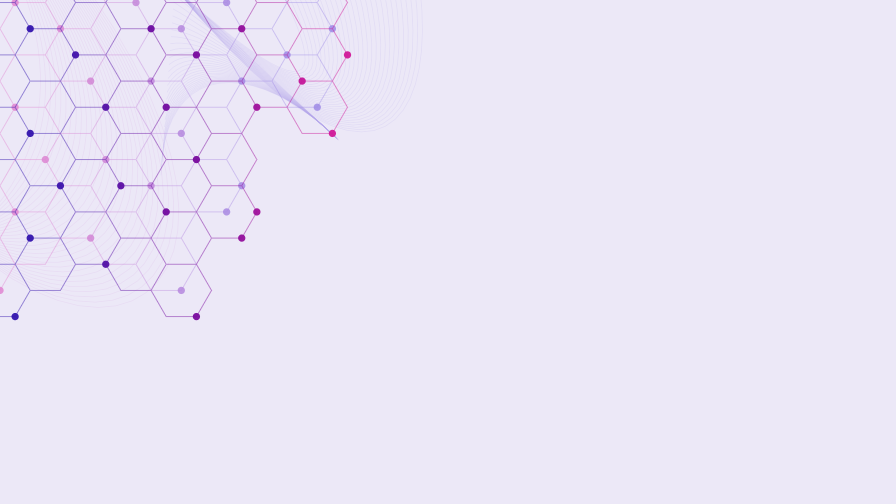
Reproduce this background procedurally as a Shadertoy shader.

```glsl
const float CANVAS_HEIGHT = 432.0;   // design units along the canvas height
const float EDGE = 25.9;             // hexagon side
const float ROW = 22.43;             // hexagon inner radius, one lattice row
const int COLUMNS = 8;
const int DOT_RUNS = 16;
const int STRANDS = 28;
const int SEGMENTS = 20;

const vec3 PAPER = vec3(0.925, 0.910, 0.969);
const vec3 PINK = vec3(0.78, 0.48, 0.82);
const vec3 LAVENDER = vec3(0.56, 0.48, 0.88);
const vec3 INDIGO = vec3(0.20, 0.08, 0.68);
const vec3 VIOLET = vec3(0.47, 0.04, 0.62);
const vec3 MAGENTA = vec3(0.82, 0.10, 0.60);
const vec3 ORCHID = vec3(0.88, 0.52, 0.82);
const vec3 PERIWINKLE = vec3(0.62, 0.54, 0.90);

// Last hexagon row of each column
const int LAST_ROW[COLUMNS] = int[](11, 10, 9, 10, 11, 8, 3, 4);

// Vertical runs of dots: first row, row step and count per vertex column
const int RUN_FIRST[DOT_RUNS] = int[](12, 1, 7, 2, 4, 7, 1, 4, 2, 0, 1, 4, 0, 3, 5, 2);
const int RUN_STEP[DOT_RUNS] = int[](1, 4, 1, 1, 6, 1, 1, 4, 5, 1, 8, 4, 1, 1, 1, 1);
const int RUN_COUNT[DOT_RUNS] = int[](1, 3, 1, 1, 2, 1, 1, 2, 3, 0, 2, 2, 0, 1, 1, 1);

float coverage(float d, float px) {
    return clamp(0.5 - d / px, 0.0, 1.0);
}

float segmentDistance(vec2 p, vec2 a, vec2 b) {
    vec2 pa = p - a, ba = b - a;
    return length(pa - ba * clamp(dot(pa, ba) / dot(ba, ba), 0.0, 1.0));
}

vec2 bezier(mat4x2 controls, float t) {
    float s = 1.0 - t;
    return controls * vec4(s * s * s, 3.0 * s * s * t, 3.0 * s * t * t, t * t * t);
}

// Fine strands interpolated between two boundary curves
float strandSheet(vec2 p, float px, mat4x2 first, mat4x2 last) {
    float ink = 0.0;
    for (int i = 0; i < STRANDS; i++) {
        float blend = float(i) / float(STRANDS - 1);
        mat4x2 controls = first * (1.0 - blend) + last * blend;
        vec2 previous = controls[0];
        float d = 1e4;
        for (int j = 1; j <= SEGMENTS; j++) {
            vec2 next = bezier(controls, float(j) / float(SEGMENTS));
            d = min(d, segmentDistance(p, previous, next));
            previous = next;
        }
        ink += coverage(d - 0.3, px);
    }
    return 1.0 - exp(-0.2 * ink);
}

// Distance to the outlines of the hexagon columns
float honeycombDistance(vec2 p) {
    float d = 1e4;
    for (int c = 0; c < COLUMNS; c++) {
        float parity = float(1 - c % 2);
        float row = parity + 2.0 * round((p.y / ROW - parity) * 0.5);
        row = min(row, float(LAST_ROW[c]));
        vec2 q = abs(p - vec2(1.5 * EDGE * float(c), row * ROW));
        d = min(d, abs(max(q.y, dot(q, vec2(0.866, 0.5))) - ROW));
    }
    return d;
}

// Distance to the nearest dot centre, snapped to the lattice parity
float dotDistance(vec2 p) {
    float d = 1e4;
    for (int i = 0; i < DOT_RUNS; i++) {
        int column = i * 3 / 2 + 1;
        for (int k = 0; k < RUN_COUNT[i]; k++) {
            int row = RUN_FIRST[i] + RUN_STEP[i] * k;
            row -= (row + column + 1) % 2;
            d = min(d, length(p - vec2(float(column) * EDGE * 0.5, float(row) * ROW)));
        }
    }
    return d;
}

vec3 drawNetwork(vec3 base, vec2 p, float px, vec3 tint, float lineAlpha, float dotAlpha) {
    float line = coverage(honeycombDistance(p) - 0.4, px);
    float spot = coverage(dotDistance(p) - 3.1, px);
    base = mix(base, tint, line * lineAlpha);
    return mix(base, tint, spot * dotAlpha);
}

void mainImage(out vec4 fragColor, in vec2 fragCoord) {
    float px = CANVAS_HEIGHT / iResolution.y;
    vec2 p = vec2(fragCoord.x, iResolution.y - fragCoord.y) * px;
    vec3 color = PAPER;

    // Everything sits in the upper left corner
    if (p.x < 370.0 && p.y < 280.0) {
        // Ribbon: pink fold, bridge and lavender lobe
        float fold = strandSheet(p, px,
            mat4x2(-10, 185, 40, 130, 45, 60, 20, -8),
            mat4x2(-10, 225, 130, 330, 230, 210, 75, -10));
        float bridge = strandSheet(p, px,
            mat4x2(150, -10, 190, 25, 235, 70, 285, 115),
            mat4x2(138, 150, 140, 50, 220, 50, 290, 120));
        float lobe = strandSheet(p, px,
            mat4x2(150, -10, 250, 80, 290, 90, 240, -10),
            mat4x2(150, -10, 310, 185, 375, 120, 360, -10));
        color = mix(color, PINK, fold * 0.6);
        color = mix(color, LAVENDER, bridge * 0.6);
        color = mix(color, LAVENDER, lobe * 0.6);

        // Pale network one lattice step up and left, then the vivid one
        vec2 q = p - vec2(0.0, 2.2);
        vec3 pale = mix(ORCHID, PERIWINKLE, smoothstep(0.0, 260.0, p.x));
        vec3 vivid = mix(INDIGO, VIOLET, smoothstep(20.0, 170.0, p.x));
        vivid = mix(vivid, MAGENTA, smoothstep(160.0, 290.0, p.x));
        color = drawNetwork(color, q + vec2(0.5 * EDGE, ROW), px, pale, 0.45, 0.85);
        color = drawNetwork(color, q, px, vivid, 0.5, 0.95);
    }
    fragColor = vec4(color, 1.0);
}
```
